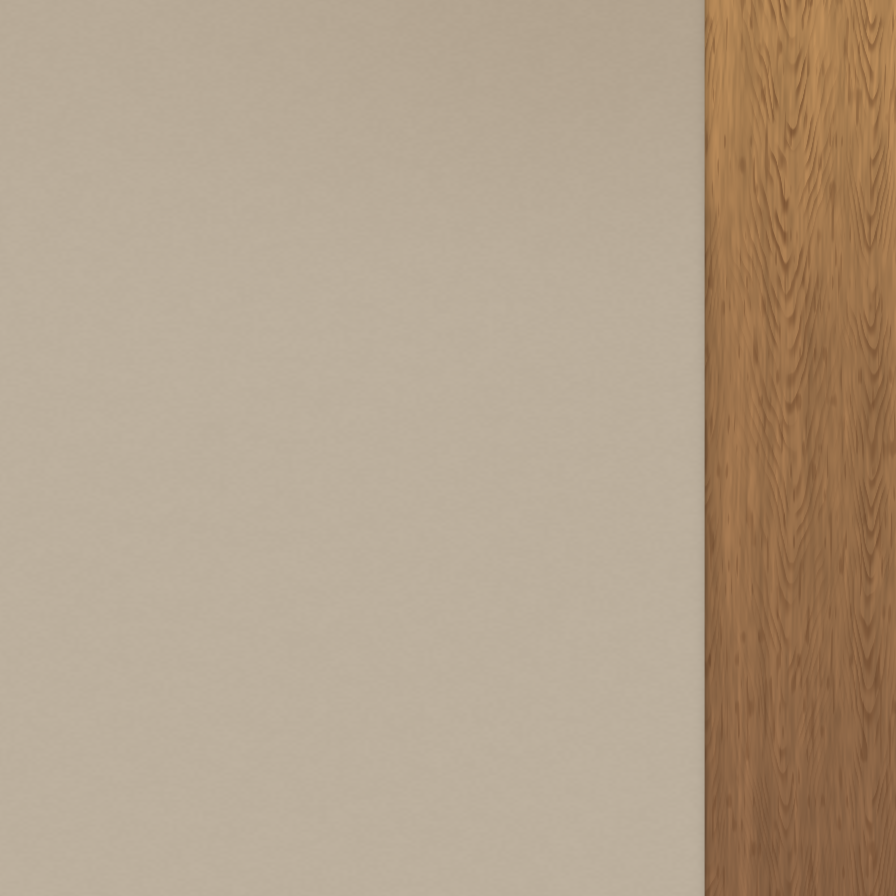
A WebGL 1 fragment shader for this texture:

```glsl
precision highp float;

uniform vec2 u_resolution;

#define WOOD_EDGE 0.7865
#define WALL_COLOR vec3(0.738, 0.688, 0.616)
#define WALL_SHADE vec3(0.695, 0.635, 0.555)
#define WOOD_TOP vec3(0.700, 0.525, 0.335)
#define WOOD_MID vec3(0.605, 0.445, 0.295)
#define WOOD_LOW vec3(0.545, 0.395, 0.275)
#define GRAIN_DARK vec3(0.385, 0.240, 0.140)
#define MAIN_HEART 0.880
#define SIDE_HEART 0.972
#define RING_DENSITY 32.0
#define PORE_STRENGTH 0.30

float hash(vec2 p) {
    vec3 q = fract(vec3(p.xyx) * 0.1031);
    q += dot(q, q.yzx + 33.33);
    return fract((q.x + q.y) * q.z);
}

float noise(vec2 p) {
    vec2 cell = floor(p);
    vec2 f = fract(p);
    f = f * f * (3.0 - 2.0 * f);
    return mix(mix(hash(cell), hash(cell + vec2(1.0, 0.0)), f.x),
               mix(hash(cell + vec2(0.0, 1.0)), hash(cell + 1.0), f.x), f.y);
}

float fbm(vec2 p) {
    float sum = 0.0;
    float weight = 0.5;
    for (int i = 0; i < 4; i++) {
        sum += weight * noise(p);
        p = p * 2.03 + 17.1;
        weight *= 0.5;
    }
    return sum / 0.9375;
}

// Growth rings forming downward arches around a vertical heart line
float archGrain(vec2 p, float heart, float steepness, float spread) {
    float sway = 0.012 * (noise(vec2(heart * 50.0, p.y * 7.0)) - 0.5);
    float dx = p.x - heart - sway;
    float arch = sqrt(dx * dx + 0.00006);
    float warp = 0.055 * (fbm(vec2(p.x * 38.0, p.y * 9.0)) - 0.5);
    float phase = RING_DENSITY * (p.y - steepness * arch + warp);
    float ring = fract(phase + 0.5 * noise(p * vec2(90.0, 25.0)));
    float line = smoothstep(0.30, 0.80, ring) * (1.0 - smoothstep(0.85, 1.0, ring));
    return line * exp(-dx * dx / (spread * spread));
}

vec3 wall(vec2 p) {
    // Soft shade toward the top and a lighter left side
    float topShade = smoothstep(0.60, 1.05, p.y);
    float shade = topShade * mix(0.40, 0.85, smoothstep(0.05, 0.65, p.x));
    shade += 0.12 * smoothstep(0.30, 0.78, p.x) * smoothstep(0.1, 0.6, p.y);
    vec3 color = mix(WALL_COLOR, WALL_SHADE, shade);

    // Fine matte plaster
    float plaster = noise(p * vec2(210.0, 330.0)) - 0.5;
    float mottling = fbm(p * vec2(45.0, 70.0)) - 0.5;
    color += 0.012 * plaster + 0.008 * mottling;

    // Narrow contact shade beside the panel
    return color * (1.0 - 0.08 * exp(-abs(p.x - WOOD_EDGE) * 220.0));
}

vec3 wood(vec2 p) {
    // Warm light falling from the top
    vec3 color = mix(WOOD_LOW, WOOD_MID, smoothstep(0.0, 0.55, p.y));
    color = mix(color, WOOD_TOP, smoothstep(0.52, 1.0, p.y));

    // Broad streaks and vertical fibres
    float lean = p.x + 0.008 * (noise(vec2(p.x * 12.0, p.y * 5.0)) - 0.5);
    float streak = fbm(vec2(lean * 55.0, p.y * 2.2)) - 0.5;
    float fibre = noise(vec2(lean * 250.0, p.y * 11.0)) - 0.5;
    float hair = noise(vec2(lean * 440.0, p.y * 45.0)) - 0.5;
    color *= 1.0 + 0.15 * streak + 0.10 * fibre + 0.10 * hair;

    // Arched figure, stretching into long strokes lower down
    float stretch = max(0.5 - p.y, 0.0);
    float steepness = 4.0 + 7.0 * stretch;
    float grain = archGrain(p, MAIN_HEART, steepness, 0.040);
    grain *= mix(0.55, 1.0, smoothstep(0.35, 0.80, p.y));
    grain += 0.75 * archGrain(p, SIDE_HEART, 6.5, 0.024);
    grain += 0.55 * archGrain(p + vec2(0.0, 0.37), WOOD_EDGE, 7.0, 0.016);
    float broken = smoothstep(0.15, 0.70, noise(p * vec2(95.0, 27.0)));
    color = mix(color, GRAIN_DARK, 0.55 * min(grain, 1.0) * broken);

    // Short dark pores
    float pores = smoothstep(0.72, 0.95, noise(vec2(lean * 300.0, p.y * 38.0)));
    color = mix(color, GRAIN_DARK, PORE_STRENGTH * pores);

    // Rounded dark left edge
    return color * (1.0 - 0.25 * exp(-abs(p.x - WOOD_EDGE) * 300.0));
}

void main() {
    vec2 p = gl_FragCoord.xy / u_resolution;
    float pixel = 1.0 / u_resolution.x;
    float panel = smoothstep(WOOD_EDGE - pixel, WOOD_EDGE + pixel, p.x);
    gl_FragColor = vec4(mix(wall(p), wood(p), panel), 1.0);
}
```
